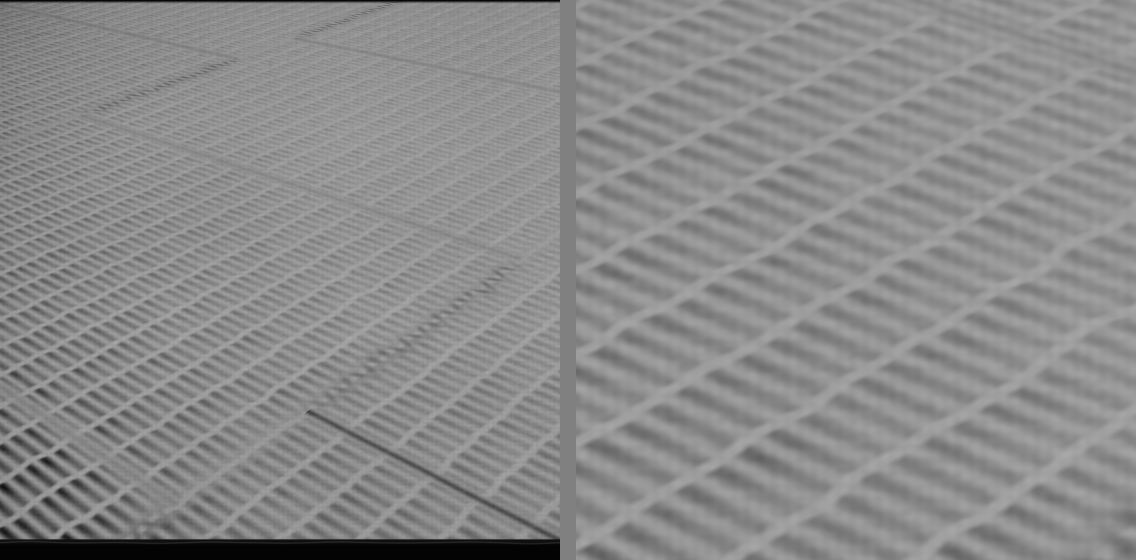
Left: the whole. Right: its middle third, enlarged.
This texture is drawn by a Shadertoy shader. Its source:

```glsl
const float TAU = 6.2831853;

vec2 hashGradient(vec2 cell) {
    vec2 h = vec2(dot(cell, vec2(127.1, 311.7)), dot(cell, vec2(269.5, 183.3)));
    return fract(sin(h) * 43758.5) * 2.0 - 1.0;
}

float gradientNoise(vec2 p) {
    vec2 i = floor(p), f = fract(p);
    vec2 u = f * f * f * (f * (f * 6.0 - 15.0) + 10.0);
    vec2 e = vec2(0.0, 1.0);
    float low = mix(dot(hashGradient(i), f), dot(hashGradient(i + e.yx), f - e.yx), u.x);
    float high = mix(dot(hashGradient(i + e), f - e), dot(hashGradient(i + 1.0), f - 1.0), u.x);
    return mix(low, high, u.y);
}

// Ground plane in perspective: x counts slats, y counts cross rods
vec2 gratingCoords(vec2 p) {
    float depth = p.y + 0.0691 * p.x + 0.4635;
    float slatLine = p.y + 0.355 - 0.327 * (p.x + 1.57);
    float rodLine = p.y + 0.635 + 0.36 * (p.x - 2.48);
    return vec2(78.0 * slatLine, 33.0 * rodLine) / depth;
}

float gratingTone(vec2 p) {
    vec2 g = gratingCoords(p);
    vec2 blur = fwidth(g);
    g += 0.12 * vec2(gradientNoise(g * 0.45), gradientNoise(g * 0.6 + 40.0));

    // Long slots between slats, a little darker just below each rod
    float slotDist = abs(fract(g.x) - 0.5);
    float slotEdge = 0.2 + blur.x * 0.5;
    float slot = 1.0 - smoothstep(0.25 - slotEdge, 0.25 + slotEdge, slotDist);
    slot = mix(slot, 0.5, smoothstep(0.35, 0.8, blur.x));
    float rodPhase = fract(g.y);
    float rodDist = min(rodPhase, 1.0 - rodPhase);
    float rod = 1.0 - smoothstep(0.02, 0.09 + blur.y, rodDist);
    float ends = exp(-14.0 * (rodPhase - 0.2) * (rodPhase - 0.2));
    slot *= (1.0 - rod) * (0.68 + 0.42 * ends);
    slot *= 1.0 + 0.6 * gradientNoise(g * vec2(0.5, 0.9) + 9.0);

    // Staggered panels, 36 slats by 18 rods
    float column = floor(g.y / 18.0);
    float along = g.x + 11.0 * column;
    float seamDist = abs(along - 36.0 * round(along / 36.0));
    float frame = 1.0 - smoothstep(0.3, 0.8 + blur.x, seamDist);
    float seam = exp(-seamDist * seamDist / (0.04 + blur.x * blur.x));
    float seamDepth = column > 0.5 ? 0.25 : 0.05;

    // Ragged knobs where slat ends meet the neighbouring column
    float joint = round(g.y / 18.0);
    float jointDist = g.y - 18.0 * joint;
    float jointFrame = 0.6 * (1.0 - smoothstep(0.15, 0.4, abs(jointDist)));
    float wornPhase = fract((g.x + 26.0 * (1.0 - joint)) / 36.0);
    float worn = smoothstep(0.0, 0.06, wornPhase) * (1.0 - smoothstep(0.64, 0.74, wornPhase));
    float bend = jointDist + 0.1 * sin(TAU * g.x * 0.5) + 0.45 * gradientNoise(g * vec2(0.6, 1.0));
    float knob = exp(-22.0 * bend * bend) * (0.5 + 0.5 * cos(TAU * g.x)) * worn;
    knob *= step(-0.5, joint);

    // Contrast grows toward the near left corner
    vec2 corner = p - vec2(0.0, 0.95);
    float depth = 0.07 + 0.085 * smoothstep(-0.1, 0.6, p.y - 0.45 * p.x)
                + 0.05 * pow(1.0 - p.x, 3.0) + 0.24 * exp(-16.0 * dot(corner, corner));
    float solid = max(frame, jointFrame);
    float tone = 0.608 + 0.02 * rod * smoothstep(0.1, 0.7, p.y);
    tone -= depth * slot * (1.0 - solid);
    tone -= 0.03 * solid + seamDepth * seam + 0.17 * knob;
    return tone;
}

void mainImage(out vec4 fragColor, in vec2 fragCoord) {
    vec2 p = fragCoord / iResolution.xy;
    p.y = 1.0 - p.y;
    float tone = gratingTone(p);

    // Uneven light, grime and fine raster grain
    tone -= 0.06 * exp(-5.0 * length(p)) + 0.03 * smoothstep(0.55, 1.0, p.y);
    tone -= 0.03 * exp(-12.0 * p.y) + 0.03 * exp(-14.0 * p.x);
    tone += 0.02 * gradientNoise(p * vec2(4.0, 6.0));
    tone += 0.03 * gradientNoise(p * 90.0) + 0.03 * gradientNoise(p * vec2(150.0, 210.0));
    tone += 0.006 * (sin(TAU * p.x * 128.0) + sin(TAU * p.y * 128.0));

    // Dark border with a scuffed lower strip
    tone *= smoothstep(0.0, 0.007, p.y);
    float scuff = 0.969 + 0.006 * gradientNoise(vec2(p.x * 9.0, 3.0));
    float strip = 0.01 + 0.05 * (1.0 - smoothstep(0.967, 0.976, p.y));
    strip += 0.09 * (1.0 - smoothstep(0.0, 0.0025, abs(p.y - scuff)));
    tone = mix(tone, strip, smoothstep(0.961, 0.965, p.y));

    fragColor = vec4(vec3(clamp(tone, 0.0, 1.0)), 1.0);
}
```
